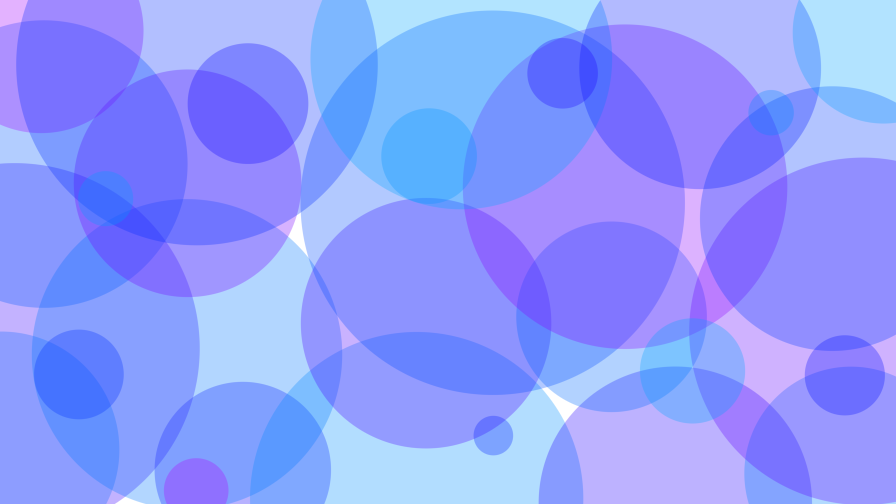
This background is drawn by a WebGL 1 fragment shader. Its source:

```glsl
precision highp float;
// Overlapping translucent discs in cyan, blue and violet on white.

uniform vec2 u_resolution;

const float OPACITY = 0.3;
const int COLUMNS = 5;
const int LARGE_ROWS = 4;
const int SMALL_ROWS = 2;

float hash(vec2 p) {
    return fract(sin(dot(p, vec2(127.1, 311.7))) * 43758.5453);
}

vec2 hash2(vec2 p) {
    return vec2(hash(p), hash(p + 19.7));
}

// Saturated hue: -1 is cyan, 0 is blue, 1 is magenta.
vec3 coolHue(float t) {
    return vec3(max(t, 0.0), max(-t, 0.0), 1.0);
}

// Evenly spread values that favour the blue side.
vec3 discColor(float index) {
    float spread = fract(index * 0.5236 + 0.1);
    return coolHue(mix(-0.65, 0.72, pow(spread, 1.4)));
}

// Jittered grid position; overscan pushes the outer cells past the edges.
vec2 scatter(vec2 cell, vec2 grid, float jitter, float overscan, float seed) {
    vec2 offset = (hash2(cell + seed) - 0.5) * jitter;
    vec2 unit = (cell + 0.5 + offset) / grid;
    return (unit - 0.5) * overscan + 0.5;
}

vec3 blendDisc(vec3 base, vec2 p, vec2 center, float radius, vec3 color, float pixel) {
    float edge = length(p - center) - radius;
    float coverage = 1.0 - smoothstep(-0.7 * pixel, 0.7 * pixel, edge);
    return mix(base, color, OPACITY * coverage);
}

void main() {
    float pixel = 1.0 / u_resolution.y;
    vec2 p = gl_FragCoord.xy * pixel;
    vec2 canvas = vec2(u_resolution.x * pixel, 1.0);
    vec3 color = vec3(1.0);

    // Large discs cover nearly the whole canvas.
    vec2 largeGrid = vec2(float(COLUMNS), float(LARGE_ROWS));
    for (int row = 0; row < LARGE_ROWS; row++) {
        for (int column = 0; column < COLUMNS; column++) {
            vec2 cell = vec2(float(column), float(row));
            float index = cell.y * largeGrid.x + cell.x;
            vec2 center = canvas * scatter(cell, largeGrid, 0.55, 1.15, 3.0);
            float radius = mix(0.17, 0.385, fract(index * 0.7236 + 0.3));
            color = blendDisc(color, p, center, radius, discColor(index), pixel);
        }
    }

    // Small discs are sprinkled on top.
    vec2 smallGrid = vec2(float(COLUMNS), float(SMALL_ROWS));
    for (int row = 0; row < SMALL_ROWS; row++) {
        for (int column = 0; column < COLUMNS; column++) {
            vec2 cell = vec2(float(column), float(row));
            float index = cell.y * smallGrid.x + cell.x;
            vec2 center = canvas * scatter(cell, smallGrid, 0.9, 1.0, 41.0);
            float radius = mix(0.035, 0.125, fract(index * 0.7236 + 0.6));
            color = blendDisc(color, p, center, radius, discColor(index + 0.7), pixel);
        }
    }

    gl_FragColor = vec4(color, 1.0);
}
```
